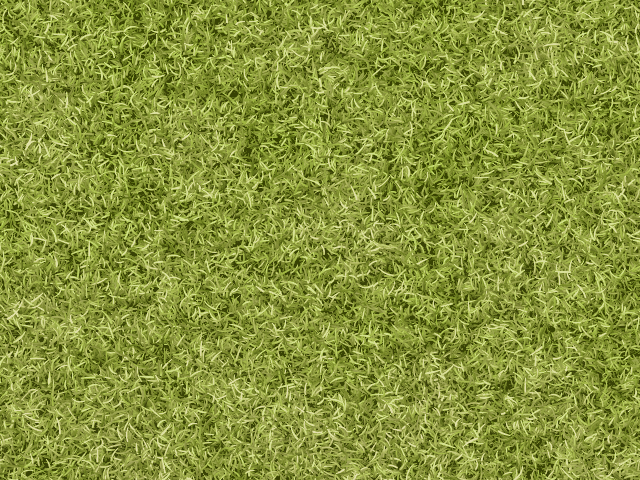
Write a WebGL 1 fragment shader that draws this texture.

```glsl
precision highp float;
// Sunlit lawn seen from above: layers of short, curved, overlapping grass blades.

uniform vec2 u_resolution;

const int LAYERS = 14;
const float CELL = 0.019;       // blade spacing, in canvas heights
const float SOIL_TONE = 0.04;

vec3 hash3(vec2 p) {
  vec3 q = fract(p.xyx * vec3(0.1031, 0.1030, 0.0973));
  q += dot(q, q.yxz + 33.33);
  return fract((q.xxy + q.yzz) * q.zyx);
}

float gradientDot(vec2 corner, vec2 offset) {
  float angle = 6.2832 * hash3(corner + 71.0).x;
  return dot(vec2(cos(angle), sin(angle)), offset);
}

float gradientNoise(vec2 p) {
  vec2 i = floor(p);
  vec2 f = fract(p);
  vec2 u = f * f * f * (f * (f * 6.0 - 15.0) + 10.0);
  float low = mix(gradientDot(i, f),
                  gradientDot(i + vec2(1.0, 0.0), f - vec2(1.0, 0.0)), u.x);
  float high = mix(gradientDot(i + vec2(0.0, 1.0), f - vec2(0.0, 1.0)),
                   gradientDot(i + vec2(1.0), f - vec2(1.0)), u.x);
  return mix(low, high, u.y);
}

// Colour ramp from deep shade to sunlit tips; stops follow the area shares.
vec3 grassRamp(float tone) {
  vec3 c = mix(vec3(0.22, 0.26, 0.02), vec3(0.27, 0.31, 0.04), smoothstep(0.0, 0.04, tone));
  c = mix(c, vec3(0.38, 0.44, 0.11), smoothstep(0.03, 0.14, tone));
  c = mix(c, vec3(0.49, 0.54, 0.18), smoothstep(0.14, 0.33, tone));
  c = mix(c, vec3(0.59, 0.64, 0.28), smoothstep(0.33, 0.57, tone));
  c = mix(c, vec3(0.66, 0.72, 0.31), smoothstep(0.57, 0.78, tone));
  c = mix(c, vec3(0.75, 0.80, 0.44), smoothstep(0.78, 0.93, tone));
  return mix(c, vec3(0.85, 0.88, 0.60), smoothstep(0.95, 1.15, tone));
}

// Blade-space position: x runs 0..1 from root to tip, y is the signed
// distance from the curved midrib, z the distance to the blade's spine.
vec3 bladeSpace(vec2 p, float angle, float len, float bend) {
  vec2 dir = vec2(cos(angle), sin(angle));
  vec2 q = vec2(dot(p, dir), dot(p, vec2(-dir.y, dir.x)));
  float along = clamp(q.x / len + 0.5, 0.0, 1.0);
  float centred = 2.0 * along - 1.0;
  float side = q.y - bend * len * (centred * centred - 0.4);
  return vec3(along, side, length(vec2(q.x - (along - 0.5) * len, side)));
}

// Lays one blade over the surface; surface = (tone, straw tint).
vec2 layBlade(vec2 surface, vec2 p, vec2 seed, float depth, float pixel) {
  vec3 shape = hash3(seed + 19.7);
  vec3 look = hash3(seed + 57.3);
  float angle = 1.57 + (shape.x + shape.y - 1.0) * 2.7;
  float len = mix(0.016, 0.034, shape.z * shape.z);
  vec3 blade = bladeSpace(p, angle, len, (look.z - 0.5) * 0.32);
  float halfWidth = mix(0.0015, 0.0023, look.y) * (1.0 - 0.6 * blade.x * blade.x);

  float shadow = 1.0 - smoothstep(halfWidth, halfWidth + 0.003, blade.z);
  surface.x *= 1.0 - 0.13 * shadow;

  float tone = 0.54 + (look.x - 0.5) + 0.6 * (depth - 0.71);
  tone += 0.25 * (blade.x - 0.5) + 0.07 * clamp(blade.y / halfWidth, -1.0, 1.0);
  float tint = fract(look.y * 7.0 + look.z * 3.0) * 2.0 - 1.0;
  float cover = clamp((halfWidth - blade.z) / pixel + 0.5, 0.0, 1.0);
  return mix(surface, vec2(tone, tint), cover);
}

// Adds every blade of one layer that can reach p.
vec2 layLayer(vec2 surface, vec2 p, float layer, float depth, float pixel) {
  vec2 grid = p / CELL + hash3(vec2(layer, 5.0)).xy * 9.0;
  vec2 home = floor(grid);
  for (int y = 1; y >= -1; y--) {
    for (int x = -1; x <= 1; x++) {
      vec2 cell = home + vec2(float(x), float(y));
      vec2 seed = cell + layer * vec2(37.0, 113.0) + 200.0;
      vec2 centre = cell + hash3(seed).xy;
      surface = layBlade(surface, (grid - centre) * CELL, seed, depth, pixel);
    }
  }
  return surface;
}

void main() {
  float pixel = 1.0 / u_resolution.y;
  vec2 p = gl_FragCoord.xy * pixel;

  // Blades, from the soil upwards
  vec2 surface = vec2(SOIL_TONE, 0.0);
  for (int i = 0; i < LAYERS; i++) {
    float layer = float(i);
    surface = layLayer(surface, p, layer, layer / float(LAYERS - 1), pixel);
  }

  // Tufts and broad patches
  float tufts = gradientNoise(p * 24.0 + 3.0);
  float patches = gradientNoise(p * 5.0 + 40.0);
  float tone = 0.5 + 1.15 * (surface.x - 0.5) + 0.28 * tufts + 0.12 * patches;

  // Fresh green against dry straw, a little drier towards the bottom
  float dryness = 0.6 * surface.y + 0.5 * patches + 0.4 * (0.5 - p.y);
  vec3 color = grassRamp(tone) + dryness * vec3(0.045, -0.005, 0.09) * clamp(tone + 0.3, 0.3, 1.0);
  gl_FragColor = vec4(clamp(color, 0.0, 1.0), 1.0);
}
```
